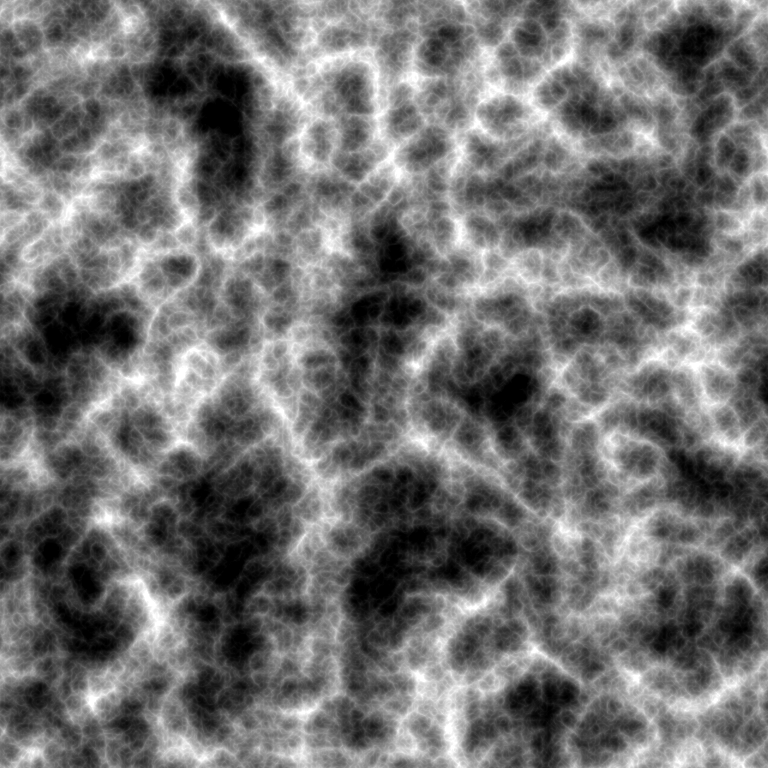
Reproduce this texture procedurally as a Shadertoy shader.

```glsl
#define BASE_CELLS 5
#define OCTAVES 6
#define PERSISTENCE 0.62
#define CREASE_POWER 0.75
#define CREASE_SOFTNESS 0.005
#define BRIGHTNESS 1.257
#define CONTRAST 1.2
#define TONE_POWER 1.25
#define SEED 17u

const float TAU = 6.2831853;

// Integer hash of a lattice point, scaled to 0..1
float hash(ivec2 cell, uint seed) {
    uint h = uint(cell.x) * 1597334677u ^ uint(cell.y) * 3812015801u ^ seed * 2654435769u;
    h = (h ^ (h >> 16)) * 2146121005u;
    h = (h ^ (h >> 15)) * 2221713035u;
    h ^= h >> 16;
    return float(h >> 8) / 16777216.0;
}

// Contribution of one lattice corner, wrapped to the period
float cornerRamp(ivec2 cell, vec2 offset, int period, uint seed) {
    ivec2 wrapped = ((cell % period) + period) % period;
    float angle = TAU * hash(wrapped, seed);
    return dot(vec2(cos(angle), sin(angle)), offset);
}

// Periodic gradient noise with unit gradients
float gradientNoise(vec2 p, int period, uint seed) {
    ivec2 cell = ivec2(floor(p));
    vec2 f = fract(p);
    vec2 fade = f * f * f * (f * (f * 6.0 - 15.0) + 10.0);
    float a = cornerRamp(cell, f, period, seed);
    float b = cornerRamp(cell + ivec2(1, 0), f - vec2(1, 0), period, seed);
    float c = cornerRamp(cell + ivec2(0, 1), f - vec2(0, 1), period, seed);
    float d = cornerRamp(cell + ivec2(1, 1), f - vec2(1, 1), period, seed);
    return mix(mix(a, b, fade.x), mix(c, d, fade.x), fade.y);
}

// Fold at zero; a power below one makes the crease thin and crisp
float crease(float n) {
    return pow(n * n + CREASE_SOFTNESS * CREASE_SOFTNESS, 0.5 * CREASE_POWER);
}

// Sum of folded noise: creases form a web of veins at every scale
float turbulence(vec2 uv) {
    float sum = 0.0;
    float amplitude = 1.0;
    int period = BASE_CELLS;
    for (int i = 0; i < OCTAVES; i++) {
        // Shift each octave so the lattices do not line up
        vec2 shift = fract(float(i) * vec2(0.618, 0.755));
        float n = gradientNoise(uv * float(period) + shift, period, SEED + uint(i));
        sum += amplitude * crease(n);
        amplitude *= PERSISTENCE;
        period *= 2;
    }
    return sum;
}

void mainImage(out vec4 fragColor, in vec2 fragCoord) {
    vec2 uv = fragCoord / iResolution.xy;

    // Invert so that creases glow, then deepen the hollows
    float glow = max(BRIGHTNESS - CONTRAST * turbulence(uv), 0.0);
    float grey = min(pow(glow, TONE_POWER), 1.0);
    fragColor = vec4(vec3(grey), 1.0);
}
```
